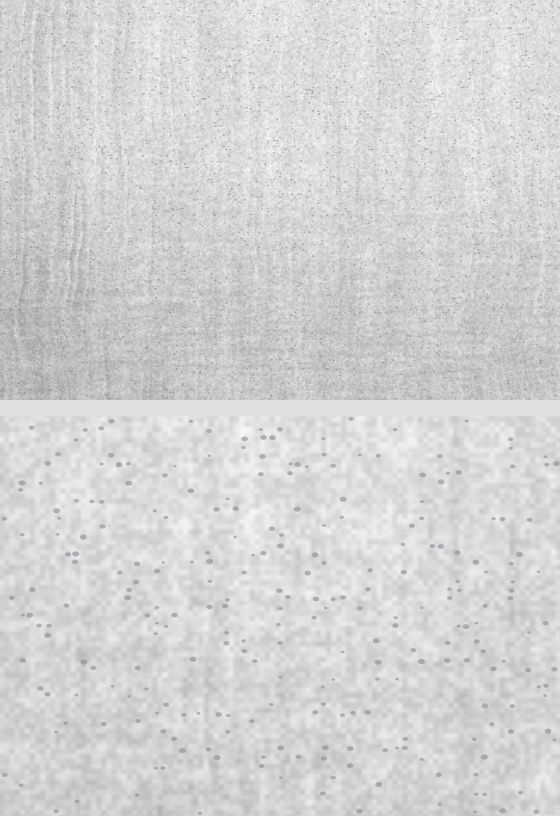
Top, the full canvas; bottom, a detail of the centre.
Give the GLSL for this texture, as a Shadertoy shader.

```glsl
// Pale silver crinkled fabric: wavy upright folds, faint crosswise weft and fine speckle.

const vec3 CLOTH_TINT = vec3(0.997, 1.003, 0.997);
const vec3 SPECK_COLOR = vec3(0.53, 0.54, 0.57);
const float LOW_LIGHT = 0.777;      // brightness at the bottom edge
const float HIGH_LIGHT = 0.862;     // brightness near the top
const float LEFT_SHADE = 0.060;     // darkening toward the left edge
const vec2 FOLD_FREQ = vec2(44.0, 2.6);
const float FOLD_WANDER = 0.014;    // sideways drift of the folds
const float FOLD_STEP = 0.0028;     // sampling distance for the fold slope
const float FOLD_LEFT = 0.085;
const float FOLD_RIGHT = 0.030;
const float STREAK_CONTRAST = 0.024;
const float SHEEN_CONTRAST = 0.030;
const vec2 WEFT_FREQ = vec2(11.0, 105.0);
const float WEFT_CONTRAST = 0.027;
const float GRAIN_FREQ = 235.0;
const float GRAIN_CONTRAST = 0.055;
const float SPECK_FREQ = 135.0;
const float SPECK_SHARE = 0.10;
const float SPECK_OPACITY = 0.60;

// Integer hash of a lattice cell, giving 0..1
float hash(vec2 cell) {
    uvec2 q = uvec2(ivec2(cell)) * uvec2(1597334673u, 3812015801u);
    uint h = (q.x ^ q.y) * 1597334673u;
    h = (h ^ (h >> 15)) * 2246822519u;
    h ^= h >> 13;
    return float(h >> 8) / 16777216.0;
}

// Smooth value noise, -1..1
float noise(vec2 p) {
    vec2 cell = floor(p), f = fract(p);
    f = f * f * (3.0 - 2.0 * f);
    float low = mix(hash(cell), hash(cell + vec2(1, 0)), f.x);
    float high = mix(hash(cell + vec2(0, 1)), hash(cell + vec2(1, 1)), f.x);
    return 2.0 * mix(low, high, f.y) - 1.0;
}

// Upright folds bend slowly, with small kinks
vec2 wander(vec2 p) {
    float drift = noise(p * vec2(4.0, 5.0)) + 0.4 * noise(p * vec2(9.0, 17.0) + 31.0);
    return p + vec2(drift * FOLD_WANDER, 0.0);
}

// Narrow crests along the zero lines of stretched noise
float foldHeight(vec2 p) {
    float crest = 1.0 - abs(noise(p * FOLD_FREQ));
    return crest * crest + 0.35 * noise(p * FOLD_FREQ * vec2(2.1, 2.5) + 57.0);
}

// Small flecks scattered one per cell, as coverage 0..1
float specks(vec2 p, float pixel) {
    vec2 q = p * SPECK_FREQ;
    vec2 cell = floor(q);
    vec2 center = 0.3 + 0.4 * vec2(hash(cell + 101.0), hash(cell + 211.0));
    float radius = mix(0.15, 0.32, hash(cell + 307.0));
    float edge = max(pixel * SPECK_FREQ * 0.6, 0.08);
    float dist = length((fract(q) - center) * vec2(0.8, 1.1));
    float present = step(hash(cell + 401.0), SPECK_SHARE);
    return present * (1.0 - smoothstep(radius - edge, radius + edge, dist));
}

void mainImage(out vec4 fragColor, in vec2 fragCoord) {
    vec2 uv = fragCoord / iResolution.xy;
    vec2 p = fragCoord / iResolution.y;
    vec2 cloth = wander(p);

    // Broad lighting
    float left = 1.0 - smoothstep(0.0, 0.42, uv.x);
    float upper = smoothstep(0.2, 0.75, uv.y);
    float light = mix(LOW_LIGHT, HIGH_LIGHT, smoothstep(0.0, 0.75, uv.y));
    light -= LEFT_SHADE * left * mix(1.0, 0.75, upper);

    // Folds lit from the side, plus soft tonal streaks
    vec2 side = vec2(FOLD_STEP, 0.0);
    float slope = foldHeight(cloth + side) - foldHeight(cloth - side);
    light += slope * mix(FOLD_RIGHT, FOLD_LEFT, left);
    light += STREAK_CONTRAST * noise(cloth * vec2(34.0, 3.5) + 73.0);

    // Silky sheen patches in the upper part
    float sheen = noise(cloth * vec2(19.0, 5.0) + 19.0);
    light += SHEEN_CONTRAST * max(sheen, 0.0) * upper;

    // Crosswise weft, clearest low down
    vec2 weave = p + vec2(0.0, 0.006 * noise(p * vec2(8.0, 6.0) + 13.0));
    float weft = noise(weave * WEFT_FREQ) + 0.5 * noise(weave * WEFT_FREQ * 1.7 + 43.0);
    light += WEFT_CONTRAST * weft * mix(1.0, 0.3, upper);

    // Fine grain
    float grain = noise(p * GRAIN_FREQ) + 0.5 * noise(p * GRAIN_FREQ * 0.5 + 89.0);
    light += GRAIN_CONTRAST * grain;

    vec3 color = light * CLOTH_TINT;
    color = mix(color, SPECK_COLOR, SPECK_OPACITY * specks(p, 1.0 / iResolution.y));
    fragColor = vec4(clamp(color, 0.0, 1.0), 1.0);
}
```
